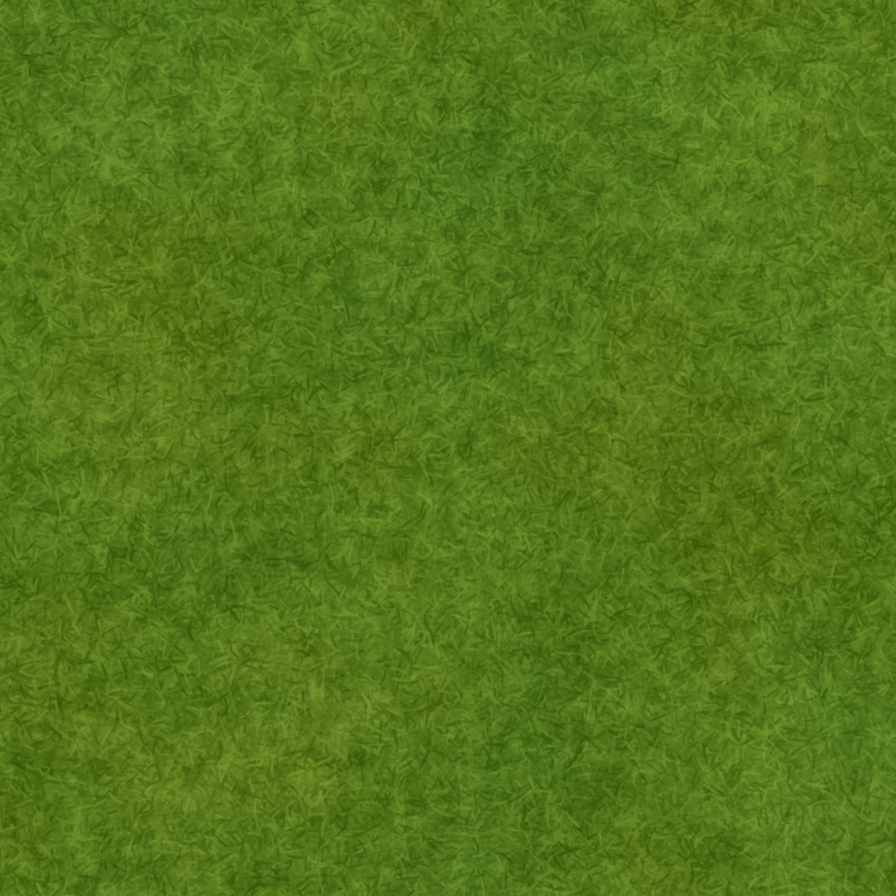
This texture is drawn by a Shadertoy shader. Its source:

```glsl
// Dense short lawn seen from above: fine tangled grass blades over soft mottled patches.
#define BASE_COLOR   vec3(0.331, 0.464, 0.103)
#define TONE_STEP    vec3(0.039, 0.040, 0.025)
#define HUE_SHIFT    vec3(0.030, -0.004, -0.022)
#define LAYERS       10
#define CELLS        60.0
#define BLADE_WIDTH  0.0016
#define BLADE_OPACITY 0.75
#define BLADE_CONTRAST 2.4
#define PATCH_CONTRAST 1.1
#define CLUMP_CONTRAST 1.5
#define GRAIN_CONTRAST 1.1

const float PI = 3.14159;

vec3 hash3(vec2 p) {
    vec3 q = fract(p.xyx * vec3(0.1031, 0.1030, 0.0973));
    q += dot(q, q.yxz + 33.33);
    return fract((q.xxy + q.yzz) * q.zyx);
}

vec2 gradientAt(vec2 cell) {
    float angle = 2.0 * PI * hash3(cell + 71.0).x;
    return vec2(cos(angle), sin(angle));
}

float gradientNoise(vec2 p) {
    vec2 i = floor(p), f = fract(p);
    vec2 u = f * f * f * (f * (f * 6.0 - 15.0) + 10.0);
    vec2 e = vec2(1.0, 0.0);
    float a = dot(gradientAt(i), f);
    float b = dot(gradientAt(i + e.xy), f - e.xy);
    float c = dot(gradientAt(i + e.yx), f - e.yx);
    float d = dot(gradientAt(i + e.xx), f - e.xx);
    return mix(mix(a, b, u.x), mix(c, d, u.x), u.y);
}

// Coverage of one curved, tapered blade; p is relative to its centre, in cells.
float bladeMask(vec2 p, vec3 shape, float softness) {
    float angle = PI * shape.x;
    float halfLength = mix(0.45, 0.95, shape.y);
    vec2 along = vec2(cos(angle), sin(angle));
    vec2 q = vec2(dot(p, along), dot(p, vec2(-along.y, along.x)));
    float t = q.x / halfLength;
    float bend = (shape.z - 0.5) * 0.7;
    float dist = abs(q.y - bend * (q.x * q.x - 0.2));
    float width = BLADE_WIDTH * CELLS * (1.0 - 0.6 * t * t);
    float ends = 1.0 - smoothstep(0.75, 1.0, abs(t));
    return ends * (1.0 - smoothstep(width - softness, width + softness, dist));
}

// Paint one scattered layer of blades over the tone below it.
float paintBlades(float tone, vec2 uv, float layer, float softness) {
    vec2 p = uv * CELLS + 37.0 * hash3(vec2(layer, 5.0)).xy;
    vec2 home = floor(p);
    for (int y = -1; y <= 1; y++)
    for (int x = -1; x <= 1; x++) {
        vec2 cell = home + vec2(x, y);
        vec2 seed = cell + layer * vec2(113.0, 57.0);
        vec3 place = hash3(seed);
        vec3 shape = hash3(seed + 419.0);
        float mask = bladeMask(p - cell - place.xy, shape, softness);
        float bladeTone = (2.0 * place.z - 1.0) * BLADE_CONTRAST;
        tone = mix(tone, bladeTone, mask * BLADE_OPACITY);
    }
    return tone;
}

void mainImage(out vec4 fragColor, in vec2 fragCoord) {
    vec2 uv = fragCoord / iResolution.y;
    float softness = max(0.75 / iResolution.y, 0.0012) * CELLS;

    // Blades, painted back to front
    float tone = 0.0;
    for (int i = 0; i < LAYERS; i++)
        tone = paintBlades(tone, uv, float(i), softness);

    // Broad patches, clumps and fine grain
    float patches = gradientNoise(uv * 4.0 + 3.0) + 0.8 * gradientNoise(uv * 12.0 + 19.0);
    float clumps = gradientNoise(uv * 30.0 + 41.0) + 0.7 * gradientNoise(uv * 64.0 + 7.0);
    float grain = gradientNoise(uv * 170.0 + 11.0);
    tone += PATCH_CONTRAST * patches + CLUMP_CONTRAST * clumps + GRAIN_CONTRAST * grain;

    // Tone to green, with a slow drift between yellowish and bluish
    float hue = gradientNoise(uv * 3.0 + 53.0) + 0.5 * gradientNoise(uv * 9.0 + 29.0);
    vec3 color = BASE_COLOR + TONE_STEP * clamp(tone, -2.8, 2.8) + HUE_SHIFT * hue;
    fragColor = vec4(clamp(color, 0.0, 1.0), 1.0);
}
```
